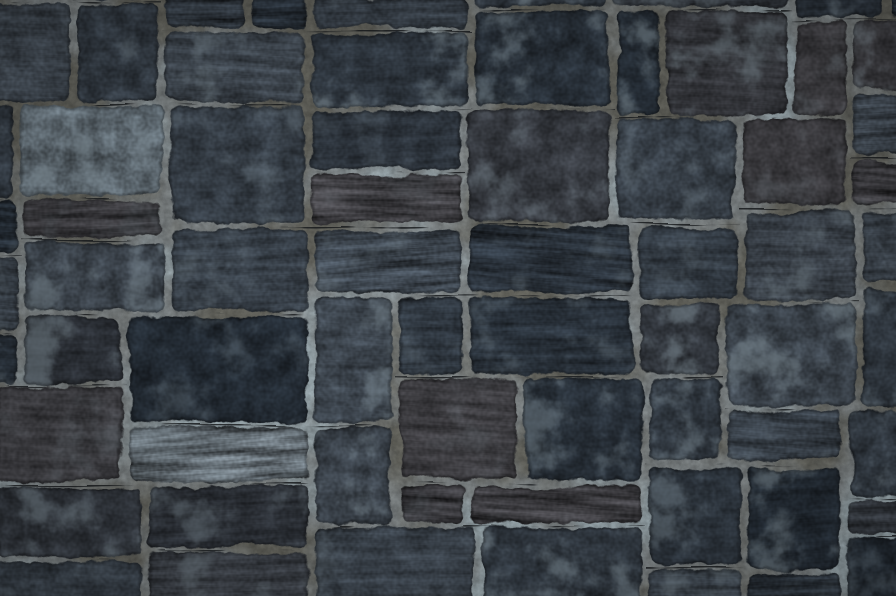
A WebGL 1 fragment shader for this texture:

```glsl
precision highp float;
// Weathered wall of dark slate blocks of mixed sizes, bedded in ragged grey mortar.
uniform vec2 u_resolution;

// Lengths are fractions of the canvas height.
const vec2 CELL = vec2(0.251, 0.167);          // mean block before splitting, about 6 by 6
const float JITTER = 0.36;                     // joint shift, in cells
const vec2 MAX_BLOCK = vec2(0.42, 0.25);       // larger blocks are always split
const vec2 HALF_JOINT = vec2(0.0062, 0.0040);  // upright and level joints
const float CORNER = 0.012;
const float RAGGED = 0.008;

const vec3 SLATE_DARK = vec3(0.135, 0.165, 0.198);
const vec3 SLATE_MID = vec3(0.245, 0.275, 0.308);
const vec3 SLATE_WARM = vec3(0.235, 0.225, 0.235);
const vec3 LICHEN = vec3(0.44, 0.49, 0.52);
const vec3 MORTAR_TAN = vec3(0.355, 0.355, 0.33);
const vec3 MORTAR_GREY = vec3(0.45, 0.47, 0.475);
const vec3 MORTAR_PALE = vec3(0.54, 0.59, 0.61);
const vec3 CREVICE = vec3(0.07, 0.08, 0.09);

float hash(vec2 p) {
  vec3 q = fract(p.xyx * 0.1031);
  q += dot(q, q.yzx + 33.33);
  return fract((q.x + q.y) * q.z);
}

float gradDot(vec2 corner, vec2 offset) {
  float angle = 6.2832 * hash(corner);
  return dot(vec2(cos(angle), sin(angle)), offset);
}

// Gradient noise, roughly -1 to 1
float noise(vec2 p) {
  vec2 i = floor(p), f = p - i;
  vec2 w = f * f * f * (f * (f * 6.0 - 15.0) + 10.0);
  vec2 e = vec2(1.0, 0.0);
  float low = mix(gradDot(i, f), gradDot(i + e.xy, f - e.xy), w.x);
  float high = mix(gradDot(i + e.yx, f - e.yx), gradDot(i + e.xx, f - e.xx), w.x);
  return 1.4 * mix(low, high, w.y);
}

float fbm(vec2 p) {
  float sum = 0.0, amp = 0.5;
  for (int k = 0; k < 4; k++) {
    sum += amp * noise(p);
    p = p * 2.03 + 17.3;
    amp *= 0.5;
  }
  return sum;
}

float jointShift(vec2 corner) {
  return JITTER * (2.0 * hash(corner + 71.0) - 1.0);
}

// Grid corners carry level and upright joints in turn, so no joint runs through.
vec4 cellBounds(vec2 c) {
  float a = jointShift(c), b = jointShift(c + vec2(1.0, 0.0));
  float d = jointShift(c + 1.0), e = jointShift(c + vec2(0.0, 1.0));
  bool even = mod(c.x + c.y, 2.0) < 0.5;
  return vec4(c, c + 1.0) + (even ? vec4(e, a, b, d) : vec4(a, b, d, e));
}

// Cuts a long block in two and keeps the part that holds p
void splitBlock(vec2 p, vec2 axis, inout vec4 rect, inout vec2 id) {
  float span = dot(rect.zw - rect.xy, axis);
  float limit = dot(MAX_BLOCK, axis) * mix(0.64, 1.0, hash(id + axis * 19.0));
  if (span < limit) return;
  float cut = dot(rect.xy, axis) + span * mix(0.28, 0.72, hash(id + 43.0));
  if (dot(p, axis) < cut) {
    rect.zw = mix(rect.zw, vec2(cut), axis);
  } else {
    rect.xy = mix(rect.xy, vec2(cut), axis);
    id += vec2(101.0, 57.0);
  }
}

vec3 stoneColor(vec2 p, vec2 id, vec2 size, float depth) {
  vec2 t = p + id * 1.7;
  t.y += p.x * 0.16 * (hash(id + 5.0) - 0.5);
  float flatness = 1.0 - smoothstep(0.08, 0.16, size.y);
  float layered = clamp(flatness + hash(id + 9.0) - 0.4, 0.1, 1.0);
  float streak = fbm(t * vec2(6.0, 75.0)), mottle = fbm(t * 24.0);
  float grain = noise(p * 150.0);

  vec3 col = mix(SLATE_DARK, SLATE_MID, hash(id + 3.0));
  col = mix(col, SLATE_WARM, 0.8 * smoothstep(0.6, 0.95, hash(id + 11.0)));
  col = mix(col, LICHEN, 0.7 * step(0.97, hash(id + 23.0)));
  col *= 1.0 + mix(0.7 * mottle, 1.1 * streak, layered) + 0.16 * grain;

  // Pale bloom, broken up by the mottling
  float bloom = smoothstep(0.0, 0.45, fbm(t * 9.0) + 0.5 * mottle);
  col = mix(col, LICHEN, bloom * (1.0 - 0.6 * layered) * (0.2 + 0.6 * hash(id + 31.0)));
  return col * mix(0.7, 1.0, smoothstep(0.0, 0.007, depth));
}

vec3 mortarColor(vec2 p, float topGap) {
  float tint = fbm(p * 5.0 + 40.0) + 0.25 * (0.5 - p.y);
  vec3 col = mix(MORTAR_TAN, MORTAR_GREY, smoothstep(-0.25, 0.1, tint));
  col = mix(col, MORTAR_PALE, smoothstep(0.08, 0.4, tint));
  col *= 1.0 + 0.25 * fbm(p * 60.0) + 0.06 * noise(p * 160.0);
  // Open cracks under the blocks above
  float crack = (1.0 - smoothstep(0.001, 0.0035, topGap)) * smoothstep(0.0, 0.25, fbm(p * 9.0 + 8.0));
  return mix(col, CREVICE, 0.8 * crack);
}

void main() {
  vec2 p = gl_FragCoord.xy / u_resolution.y;
  vec2 wall = p + 0.005 * vec2(noise(p * 8.0), noise(p * 8.0 + 29.0));

  // Find the block
  vec2 q = wall / CELL, id = vec2(0.0);
  vec4 rect = vec4(0.0);
  for (int j = -1; j <= 1; j++) {
    for (int i = -1; i <= 1; i++) {
      vec2 c = floor(q) + vec2(float(i), float(j));
      vec4 b = cellBounds(c);
      if (all(lessThanEqual(b.xy, q)) && all(lessThan(q, b.zw))) { rect = b; id = c; }
    }
  }
  rect *= CELL.xyxy;
  splitBlock(wall, vec2(0.0, 1.0), rect, id);
  splitBlock(wall, vec2(1.0, 0.0), rect, id);

  // Depth inside the worn outline
  vec2 inset = min(wall - rect.xy, rect.zw - wall) - HALF_JOINT;
  float depth = CORNER - length(max(CORNER - inset, 0.0));
  depth += RAGGED * fbm(p * 38.0) - 0.005 * smoothstep(0.2, 0.6, noise(p * 7.0 + 60.0));

  float px = 1.0 / u_resolution.y;
  vec3 stone = stoneColor(p, id, rect.zw - rect.xy, depth);
  vec3 col = mix(mortarColor(p, rect.w - wall.y), stone, smoothstep(-px, px, depth));

  // Light falls off to the corners
  vec2 v = gl_FragCoord.xy / u_resolution - 0.5;
  gl_FragColor = vec4(col * (1.06 - 0.55 * dot(v, v)), 1.0);
}
```
